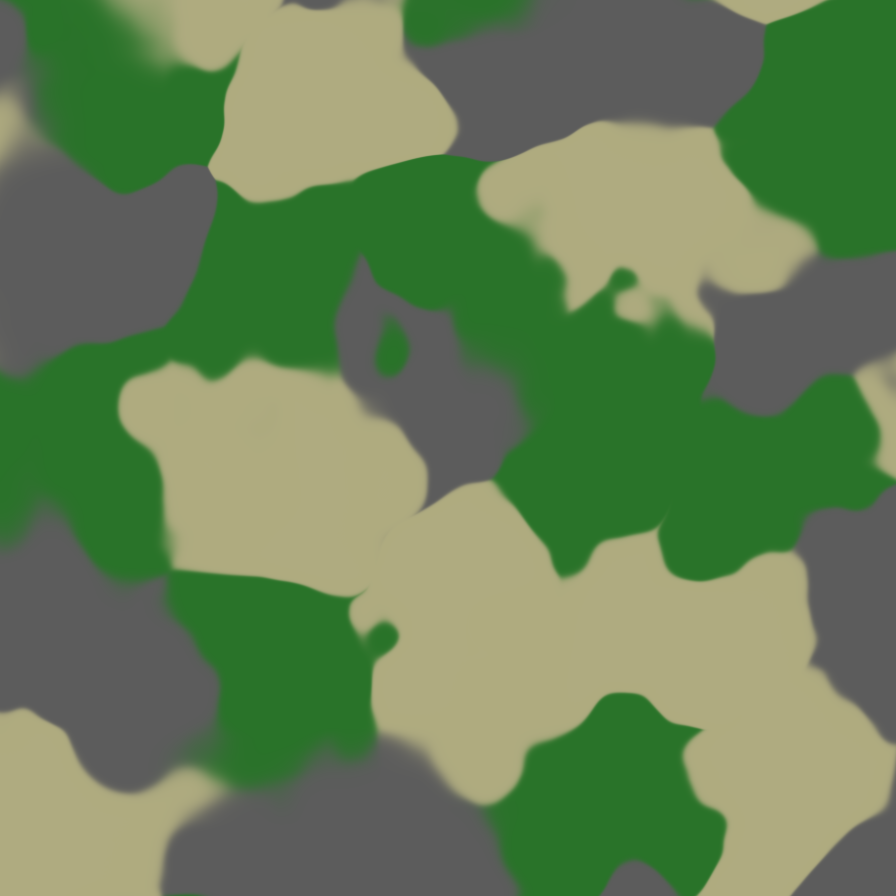
Give the GLSL for this pattern, as a three.js fragment shader.

```glsl
varying vec2 vUv;

const vec3 GREEN = vec3(0.16, 0.45, 0.16);
const vec3 GREY = vec3(0.36, 0.36, 0.36);
const vec3 TAN = vec3(0.685, 0.67, 0.50);

const float CELLS = 4.8;        // patch cells across the canvas
const float JITTER = 0.6;       // spread of the patch centres
const float SOFT_EDGE = 14.0;
const float CRISP_EDGE = 62.0;

vec2 hash2(vec2 p) {
  vec3 q = fract(vec3(p.xyx) * vec3(0.1031, 0.1030, 0.0973));
  q += dot(q, q.yzx + 33.33);
  return fract((q.xx + q.yz) * q.zy);
}

// Two independent smooth noises, centred on zero
vec2 noise2(vec2 p) {
  vec2 i = floor(p);
  vec2 f = fract(p);
  f = f * f * f * (f * (f * 6.0 - 15.0) + 10.0);
  vec2 low = mix(hash2(i), hash2(i + vec2(1.0, 0.0)), f.x);
  vec2 high = mix(hash2(i + vec2(0.0, 1.0)), hash2(i + vec2(1.0, 1.0)), f.x);
  return mix(low, high, f.y) - 0.5;
}

// Bends straight cell borders into lobes and tips
vec2 warp(vec2 p) {
  vec2 bend = 0.75 * noise2(p * 1.1 + 17.0);
  bend += 0.36 * noise2(p * 2.6 + 43.0);
  bend += 0.09 * noise2(p * 5.5 + 71.0);
  return p + bend;
}

// Low-discrepancy value that spreads the colours evenly over the cells
float cellTone(vec2 cell) {
  return fract(dot(cell, vec2(0.7549, 0.5698)) - 0.1);
}

// One-hot choice of green, grey or tan
vec3 cellKind(float tone) {
  float pastGreen = step(0.38, tone);
  float pastGrey = step(0.69, tone);
  return vec3(1.0 - pastGreen, pastGreen - pastGrey, pastGrey);
}

// Soft nearest-cell coverage of the three colours
vec3 patchCoverage(vec2 p, float sharpness) {
  vec2 home = floor(p);
  vec3 coverage = vec3(0.0);
  for (int y = -1; y <= 1; y++) {
    for (int x = -1; x <= 1; x++) {
      vec2 cell = home + vec2(float(x), float(y));
      vec2 center = cell + 0.5 + JITTER * (hash2(cell + 9.0) - 0.5);
      vec2 offset = p - center;
      vec3 kind = cellKind(cellTone(cell));
      float reach = dot(offset, offset) + 0.04 * kind.y;
      coverage += kind * exp(-sharpness * reach);
    }
  }
  return coverage / (coverage.x + coverage.y + coverage.z);
}

void main() {
  vec2 p = vUv * CELLS + 0.1;

  // Borders drift between crisp and blurred
  float crispness = smoothstep(-0.3, 0.1, noise2(p * 1.4 + 101.0).x);
  float sharpness = mix(SOFT_EDGE, CRISP_EDGE, crispness);

  vec3 coverage = patchCoverage(warp(p), sharpness);
  vec3 color = GREEN * coverage.x + GREY * coverage.y + TAN * coverage.z;
  gl_FragColor = vec4(color, 1.0);
}
```
